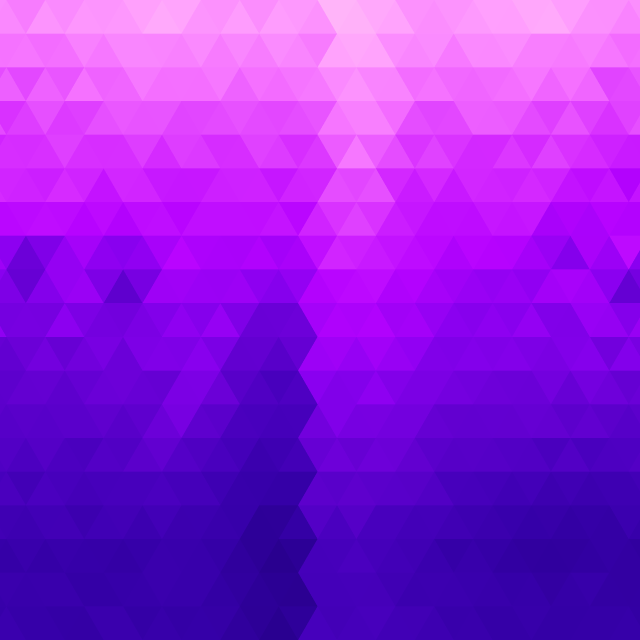
Give the GLSL for this background, as a Shadertoy shader.

```glsl
// A mosaic of flat triangles fading from pale pink through violet to deep indigo.
#define ROWS 19.0          // triangle rows over the height
#define PHASE 0.164        // sideways lattice shift, in triangle sides
#define JITTER 0.055       // random tone range of each facet
#define SIDE_JITTER 0.09   // extra range near the left and right edges
#define FLOOR_TONE 0.13    // darkest base tone
#define RIDGE_LIGHT 0.105  // strength of the bright central column
#define VALLEY_DARK 0.125  // strength of the shade left of the column
#define SAMPLES 3          // antialiasing samples per axis

const int STOPS = 10;
const vec3 PALETTE[STOPS] = vec3[STOPS](
    vec3(0.16, 0.00, 0.56), vec3(0.21, 0.00, 0.66), vec3(0.28, 0.00, 0.74),
    vec3(0.40, 0.00, 0.83), vec3(0.54, 0.00, 0.94), vec3(0.72, 0.01, 1.00),
    vec3(0.84, 0.17, 1.00), vec3(0.96, 0.44, 1.00), vec3(1.00, 0.63, 0.99),
    vec3(1.00, 0.78, 0.96));

float hash(vec2 p) {
    return fract(sin(dot(p, vec2(127.1, 311.7))) * 43758.5);
}

// Soft elliptical spot
float spot(vec2 p, vec2 center, vec2 radius) {
    vec2 d = (p - center) / radius;
    return exp(-dot(d, d));
}

// Colour ramp, one stop per eighth of tone
vec3 ramp(float tone) {
    float t = clamp(tone * 8.0, 0.0, float(STOPS) - 1.001);
    int i = int(t);
    return mix(PALETTE[i], PALETTE[i + 1], fract(t));
}

// Finds the triangle around p: xy = its middle on the canvas, z = random value
vec3 facet(vec2 p) {
    float side = 2.0 / (sqrt(3.0) * ROWS);
    float row = (1.0 - p.y) * ROWS;
    vec2 skewed = vec2(p.x / side - PHASE - 0.5 * row, row);
    vec2 cell = floor(skewed);
    vec2 f = skewed - cell;
    float upper = step(1.0, f.x + f.y);
    vec2 c = cell + (1.0 + upper) / 3.0;
    vec2 middle = vec2((c.x + 0.5 * c.y + PHASE) * side, 1.0 - c.y / ROWS);
    return vec3(middle, hash(cell + upper * vec2(37.0, 17.0)));
}

// Brightness of the whole field at the middle of a facet
float toneAt(vec2 c) {
    float level = 1.0 - (floor((1.0 - c.y) * ROWS) + 0.5) / ROWS;
    float tone = max(level, FLOOR_TONE);

    // Bright column with a sharp left edge, and the valley beside it
    float edge = mix(0.481, 0.505, smoothstep(0.5, 0.8, c.y));
    float right = step(edge, c.x);
    float fall = (c.x - 0.55) / mix(0.13, 0.065, smoothstep(0.4, 0.75, c.y));
    tone += RIDGE_LIGHT * right * exp(-fall * fall);
    float valley = spot(c, vec2(0.43, c.y), vec2(0.075, 1.0));
    float lowered = 1.0 - smoothstep(0.42, 0.68, c.y);
    tone -= VALLEY_DARK * (1.0 - right) * valley * lowered;

    // Slanted light streak on the left
    vec2 slant = vec2(c.x - 0.4 * (c.y - 0.38), c.y);
    tone += 0.08 * spot(slant, vec2(0.29, 0.38), vec2(0.035, 0.13));

    // Dark side clusters
    tone -= 0.20 * spot(c, vec2(0.03, 0.59), vec2(0.055, 0.05));
    tone -= 0.19 * spot(c, vec2(0.19, 0.565), vec2(0.04, 0.06));
    tone -= 0.14 * spot(c, vec2(0.89, 0.63), vec2(0.04, 0.045));
    tone -= 0.21 * spot(c, vec2(1.00, 0.56), vec2(0.04, 0.04));
    tone -= 0.08 * spot(c, vec2(0.97, 0.73), vec2(0.06, 0.04));

    // Broad shading: dim upper corners, dark lower right, pale top patches
    tone -= 0.07 * spot(c, vec2(0.00, 0.92), vec2(0.10, 0.10));
    tone -= 0.07 * spot(c, vec2(1.00, 0.90), vec2(0.10, 0.10));
    tone -= 0.06 * spot(c, vec2(0.06, 0.43), vec2(0.14, 0.10));
    tone -= 0.07 * spot(c, vec2(0.88, 0.18), vec2(0.15, 0.09));
    tone += 0.06 * spot(c, vec2(0.25, 0.97), vec2(0.05, 0.04));
    tone += 0.06 * spot(c, vec2(0.85, 0.97), vec2(0.06, 0.04));
    return tone;
}

vec3 mosaic(vec2 p) {
    vec3 tri = facet(p);
    float sides = smoothstep(0.25, 0.48, abs(tri.x - 0.5));
    float band = spot(tri.xy, vec2(tri.x, 0.6), vec2(0.15));
    float range = JITTER + SIDE_JITTER * sides * band;
    return ramp(toneAt(tri.xy) + (tri.z - 0.5) * range);
}

void mainImage(out vec4 fragColor, in vec2 fragCoord) {
    // Average a small grid of samples to smooth the triangle edges
    vec3 sum = vec3(0.0);
    for (int y = 0; y < SAMPLES; y++) {
        for (int x = 0; x < SAMPLES; x++) {
            vec2 offset = (vec2(x, y) + 0.5) / float(SAMPLES) - 0.5;
            sum += mosaic((fragCoord + offset) / iResolution.xy);
        }
    }
    fragColor = vec4(sum / float(SAMPLES * SAMPLES), 1.0);
}
```
